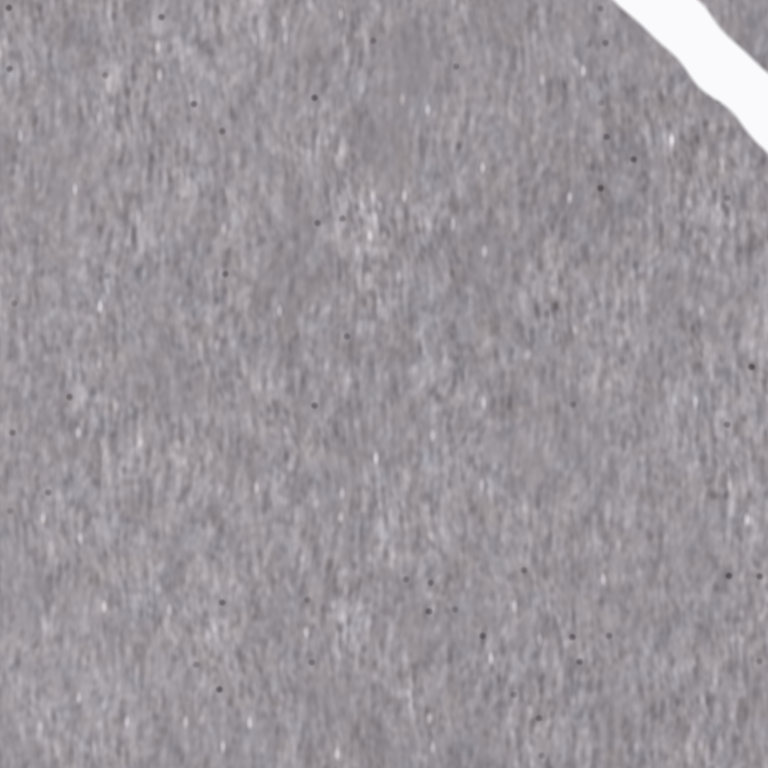
A WebGL 1 fragment shader for this texture:

```glsl
precision highp float;
uniform vec2 u_resolution;

#define BASE_COLOR vec3(0.599, 0.580, 0.600)
#define BAND_COLOR vec3(0.980, 0.982, 0.988)
#define FIBRE_CELLS vec2(145.0, 42.0)
#define GRAIN_CELLS vec2(165.0, 110.0)
#define MOTTLE_CELLS vec2(17.0, 11.0)
#define FIBRE_AMOUNT 0.057
#define GRAIN_AMOUNT 0.045
#define MOTTLE_AMOUNT 0.020
#define SPECK_CELLS 26.0
#define BAND_SUM 1.853
#define BAND_HALF_WIDTH 0.036
#define BAND_SOFTNESS 0.004

vec3 hash3(vec2 cell) {
  vec3 p = fract(cell.xyx * vec3(0.1031, 0.1030, 0.0973));
  p += dot(p, p.yxz + 33.33);
  return fract((p.xxy + p.yzz) * p.zyx);
}

// Cellular noise: soft blobs of random sign and strength, one per cell
float blobNoise(vec2 p) {
  vec2 cell = floor(p);
  float sum = 0.0;
  for (int y = -1; y <= 1; y++) {
    for (int x = -1; x <= 1; x++) {
      vec2 neighbour = cell + vec2(float(x), float(y));
      vec3 rnd = hash3(neighbour + 57.0);
      vec2 offset = p - neighbour - rnd.xy;
      float falloff = max(0.0, 1.0 - dot(offset, offset));
      sum += (rnd.z * 2.0 - 1.0) * falloff * falloff;
    }
  }
  return sum;
}

// Sparse dark pits (negative) and a few pale flecks (positive)
float specks(vec2 uv) {
  vec2 p = uv * SPECK_CELLS;
  vec2 cell = floor(p);
  vec3 place = hash3(cell + 211.0);
  vec3 kind = hash3(cell + 419.0);
  vec2 offset = p - cell - mix(vec2(0.25), vec2(0.75), place.xy);
  float pit = step(kind.x, 0.09) * (0.10 + 0.12 * kind.y);
  float fleck = step(0.92, kind.x) * (0.08 + 0.10 * kind.y);
  float pitShape = 1.0 - smoothstep(0.03, 0.17, length(offset));
  float fleckShape = 1.0 - smoothstep(0.02, 0.15, length(offset * vec2(1.0, 0.5)));
  return fleck * fleckShape - pit * pitShape;
}

// Broad uneven lighting from layered sines
float broadTone(vec2 uv) {
  float waves = sin(uv.x * 7.0 + 1.8 * sin(uv.y * 5.0))
              + sin(uv.y * 9.0 - uv.x * 4.0 + 1.0);
  return 0.005 * waves + 0.016 * (0.5 - uv.x);
}

// Pale diagonal band with a slightly wavering edge
float bandMask(vec2 uv) {
  float along = (uv.x - uv.y) * 0.7071;
  float across = (uv.x + uv.y - BAND_SUM) * 0.7071;
  across += 0.0025 * sin(along * 48.0 + 1.0);
  float halfWidth = BAND_HALF_WIDTH + 0.0015 * sin(along * 75.0);
  return 1.0 - smoothstep(-BAND_SOFTNESS, BAND_SOFTNESS, abs(across) - halfWidth);
}

void main() {
  vec2 uv = gl_FragCoord.xy / u_resolution;

  // Vertical fibres lean a little as they run
  vec2 bent = uv;
  bent.x += 0.003 * sin(uv.y * 19.0 + uv.x * 11.0) + 0.001 * sin(uv.y * 53.0 + uv.x * 37.0);

  float mottle = blobNoise(uv * MOTTLE_CELLS);
  float texture = FIBRE_AMOUNT * blobNoise(bent * FIBRE_CELLS)
                + GRAIN_AMOUNT * blobNoise(bent * GRAIN_CELLS + 300.0);
  texture *= 1.0 + 0.35 * mottle;

  float tone = texture + MOTTLE_AMOUNT * mottle + broadTone(uv) + specks(uv);
  float tint = 0.006 * blobNoise(uv * 45.0 + 90.0);
  vec3 surface = BASE_COLOR + tone + vec3(tint, 0.0, -tint);

  gl_FragColor = vec4(mix(surface, BAND_COLOR, bandMask(uv)), 1.0);
}
```
